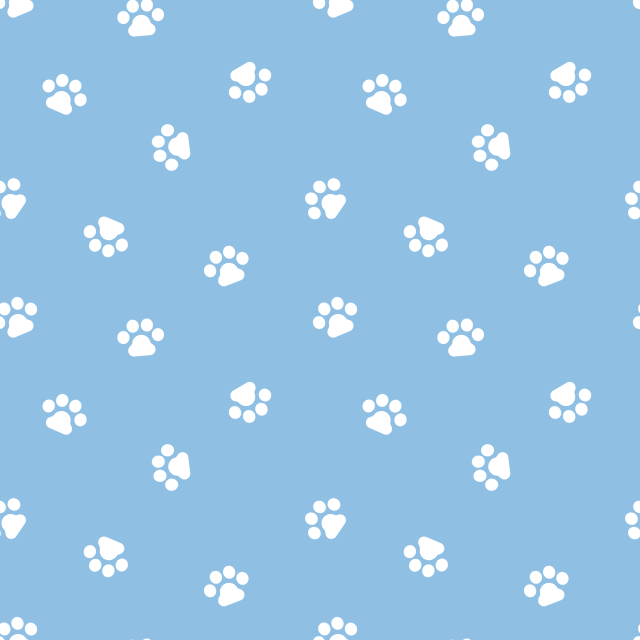
Reproduce this pattern procedurally as a Shadertoy shader.

```glsl
// White paw prints scattered over a flat sky-blue ground.
// Eight turned copies of one distance-field paw fill a square tile; offsets
// wrap around the tile, and a whole number of tiles spans the canvas.

const float REPEATS = 2.0;      // tiles across and down
const float TILE = 384.0;       // tile side in design units
const int PAW_COUNT = 8;

const vec3 GROUND_COLOUR = vec3(0.56, 0.75, 0.89);
const vec3 PAW_COLOUR = vec3(1.0);

// Paw parts, relative to the midpoint between the outer toes
const vec2 INNER_TOE = vec2(8.55, 12.6);
const vec2 OUTER_TOE = vec2(20.8, 0.0);
const vec2 TOE_RADII = vec2(7.3, 7.8);
const float DOME_HEIGHT = -9.5;
const float DOME_RADIUS = 11.0;
const float HEEL_HEIGHT = -16.8;
const float HEEL_HALF_WIDTH = 9.4;
const float HEEL_RADIUS = 7.0;
const float PAD_BLEND = 3.0;

// Layout of one tile: x, y, counter-clockwise turn in degrees
const vec3 PAWS[PAW_COUNT] = vec3[PAW_COUNT](
    vec3(168.8, 364.7, 4.8),
    vec3(77.5, 272.5, -23.6),
    vec3(300.0, 283.5, 210.3),
    vec3(203.5, 207.0, 96.8),
    vec3(5.0, 145.5, 55.6),
    vec3(127.0, 98.0, 157.2),
    vec3(271.5, 66.5, 21.0),
    vec3(18.0, 5.0, 23.0)
);

float smoothMin(float a, float b, float k) {
    float h = max(k - abs(a - b), 0.0) / k;
    return min(a, b) - 0.25 * h * h * k;
}

// Approximate distance to an axis-aligned ellipse
float ellipseDistance(vec2 p, vec2 radii) {
    return (length(p / radii) - 1.0) * min(radii.x, radii.y);
}

// Distance to an upright paw, mirrored about its vertical axis
float pawDistance(vec2 p) {
    p.x = abs(p.x);
    float toes = min(ellipseDistance(p - INNER_TOE, TOE_RADII),
                     ellipseDistance(p - OUTER_TOE, TOE_RADII));
    float dome = length(p - vec2(0.0, DOME_HEIGHT)) - DOME_RADIUS;
    vec2 heelOffset = vec2(max(p.x - HEEL_HALF_WIDTH, 0.0), p.y - HEEL_HEIGHT);
    float heel = length(heelOffset) - HEEL_RADIUS;
    return min(toes, smoothMin(dome, heel, PAD_BLEND));
}

// Rotate p clockwise, undoing a counter-clockwise turn
vec2 unturn(vec2 p, float angle) {
    float c = cos(angle), s = sin(angle);
    return vec2(c * p.x + s * p.y, c * p.y - s * p.x);
}

void mainImage(out vec4 fragColor, in vec2 fragCoord) {
    vec2 p = fragCoord / iResolution.xy * REPEATS * TILE;
    float pixel = REPEATS * TILE / min(iResolution.x, iResolution.y);

    // Nearest paw, taking the closest wrapped copy of each
    float dist = TILE;
    for (int i = 0; i < PAW_COUNT; i++) {
        vec2 offset = p - PAWS[i].xy;
        offset -= TILE * floor(offset / TILE + 0.5);
        dist = min(dist, pawDistance(unturn(offset, radians(PAWS[i].z))));
    }

    // Antialiased fill
    float coverage = clamp(0.5 - dist / pixel, 0.0, 1.0);
    fragColor = vec4(mix(GROUND_COLOUR, PAW_COLOUR, coverage), 1.0);
}
```
